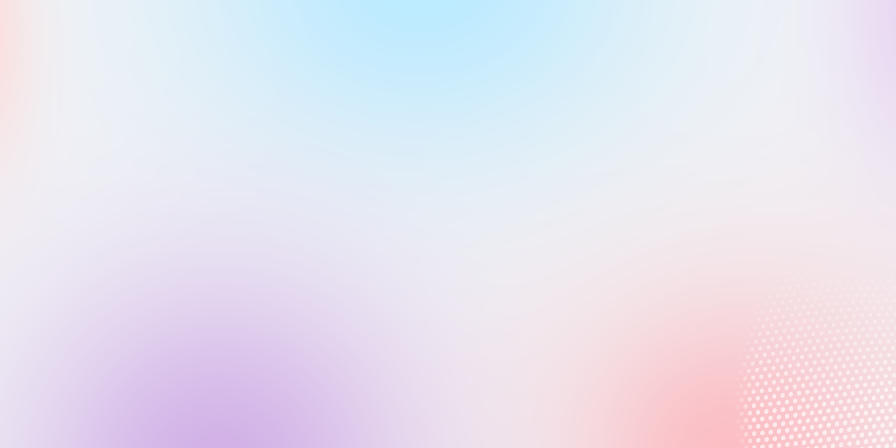
This background is drawn by a WebGL 1 fragment shader. Its source:

```glsl
precision highp float;
uniform vec2 u_resolution;

#define BASE_COLOR vec3(0.947, 0.951, 0.962)
#define SKY_COLOR vec3(0.735, 0.920, 1.000)
#define VIOLET_COLOR vec3(0.820, 0.690, 0.905)
#define ROSE_COLOR vec3(0.990, 0.710, 0.735)
#define BLUSH_COLOR vec3(0.990, 0.865, 0.855)
#define LILAC_COLOR vec3(0.910, 0.840, 0.950)
#define DOT_SPACING 0.0185
#define DOT_RADIUS 0.27
#define DOT_OPACITY 0.65

// Soft elliptical falloff, 1 at the center
float glow(vec2 p, vec2 center, vec2 radius) {
  vec2 d = (p - center) / radius;
  return exp(-dot(d, d));
}

// Staggered dots on a gently bent sheet
float dotMesh(vec2 p) {
  vec2 bent = p + vec2(0.10 * p.y * p.y, 0.025 * sin(5.0 * p.x + 3.0 * p.y));
  vec2 grid = bent / vec2(DOT_SPACING, DOT_SPACING * 0.8);
  grid.x += 0.5 * mod(floor(grid.y), 2.0);
  vec2 cell = (fract(grid) - 0.5) * vec2(1.0, 0.8);
  float pixel = 1.0 / (u_resolution.y * DOT_SPACING);
  float radius = DOT_RADIUS * mix(1.0, 0.65, smoothstep(0.0, 0.5, p.y));
  return 1.0 - smoothstep(radius - 0.5 * pixel, radius + 0.5 * pixel, length(cell));
}

// Curved left border and upward fade of the dotted sheet
float meshMask(vec2 p) {
  float offset = p.y - 0.10;
  float border = 1.64 + 0.85 * offset * offset;
  float side = smoothstep(border - 0.01, border + 0.05, p.x);
  return side * (1.0 - smoothstep(0.05, 0.50, p.y));
}

void main() {
  // Height is one unit; x is scaled to span two units
  vec2 p = gl_FragCoord.xy / u_resolution * vec2(2.0, 1.0);

  // Layered color glows
  vec3 color = BASE_COLOR;
  color = mix(color, SKY_COLOR, glow(p, vec2(0.94, 1.05), vec2(0.52, 0.40)));
  color = mix(color, BLUSH_COLOR, glow(p, vec2(-0.06, 0.92), vec2(0.13, 0.30)));
  color = mix(color, LILAC_COLOR, glow(p, vec2(2.07, 0.97), vec2(0.20, 0.36)));
  color = mix(color, VIOLET_COLOR, glow(p, vec2(0.49, -0.07), vec2(0.44, 0.45)));
  color = mix(color, ROSE_COLOR, 0.45 * glow(p, vec2(1.72, 0.02), vec2(0.55, 0.43)));
  color = mix(color, ROSE_COLOR, 0.75 * glow(p, vec2(1.62, -0.03), vec2(0.26, 0.27)));

  // Fine white dots over the lower right
  color = mix(color, vec3(1.0), DOT_OPACITY * dotMesh(p) * meshMask(p));

  gl_FragColor = vec4(color, 1.0);
}
```
